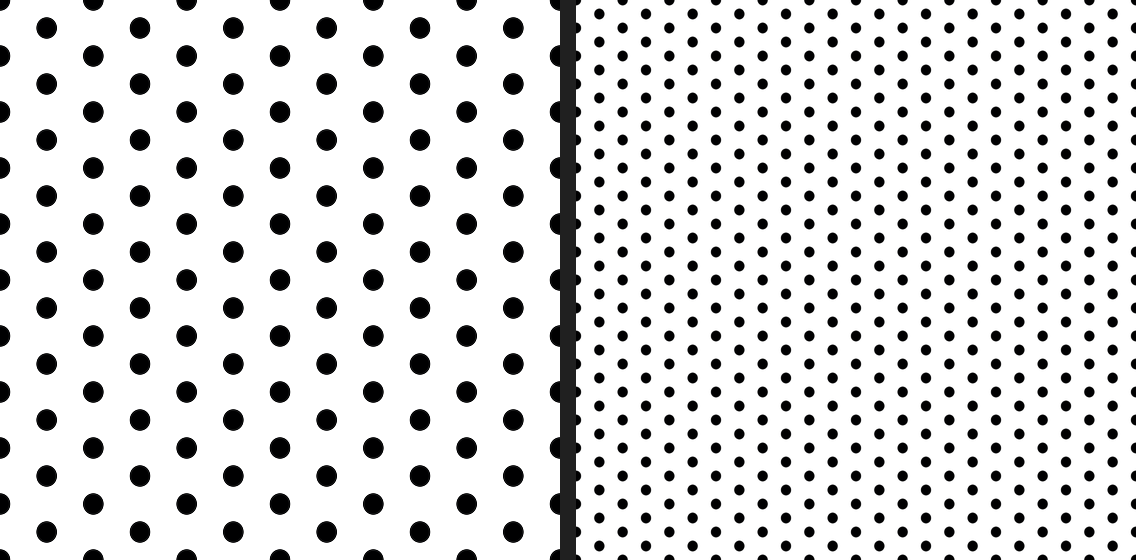
Left: one tile. Right: repeated 2 by 2.
Write a Shadertoy shader that draws this pattern.

```glsl
// Black polka dots on white: a staggered lattice of slightly tall ellipses,
// each with a faint, uneven grey hairline just inside its rim.
// Two offset grids are folded with fract; dot ids wrap so the canvas tiles.

#define REPEATS vec2(6.0, 10.0)
#define DOT_RADII vec2(0.0184, 0.0192)
#define RING_INSET 0.0022
#define RING_HALF_WIDTH 0.0006
#define RING_STRENGTH 0.85
#define EDGE_SOFTNESS 0.0013
#define PAPER vec3(1.0)
#define INK vec3(0.0, 0.0, 0.005)
#define RING_GREY vec3(0.125, 0.13, 0.13)

float hash(vec2 p) {
    return fract(sin(dot(p, vec2(127.1, 311.7))) * 43758.5453);
}

// Approximate signed distance to an axis-aligned ellipse
float ellipseDistance(vec2 p, vec2 radii) {
    return (length(p / radii) - 1.0) * min(radii.x, radii.y);
}

// Paints one grid of dots, shifted by a fraction of a cell
vec3 paintDots(vec3 base, vec2 uv, vec2 shift, float pixel) {
    vec2 grid = uv * REPEATS - shift;
    vec2 cell = floor(grid + 0.5);
    vec2 p = (grid - cell) / REPEATS;
    vec2 id = mod(cell, REPEATS) + shift;
    float d = ellipseDistance(p, DOT_RADII);

    // Solid dot with a soft rim
    float soft = max(EDGE_SOFTNESS, pixel) * 0.5;
    float dotMask = 1.0 - smoothstep(-soft, soft, d);

    // Hairline whose strength drifts around the dot
    float angle = atan(p.y, p.x + 1e-6);
    float drift = 0.8 + 0.2 * sin(3.0 * angle + 6.2832 * hash(id));
    float ringDistance = abs(d + RING_INSET) - RING_HALF_WIDTH;
    float ringMask = 1.0 - smoothstep(-0.5 * pixel, 0.5 * pixel, ringDistance);

    vec3 dotColour = mix(INK, RING_GREY, ringMask * drift * RING_STRENGTH);
    return mix(base, dotColour, dotMask);
}

void mainImage(out vec4 fragColor, in vec2 fragCoord) {
    vec2 uv = fragCoord / iResolution.xy;
    float pixel = 1.0 / min(iResolution.x, iResolution.y);

    vec3 colour = paintDots(PAPER, uv, vec2(0.0), pixel);
    colour = paintDots(colour, uv, vec2(0.5), pixel);
    fragColor = vec4(colour, 1.0);
}
```
